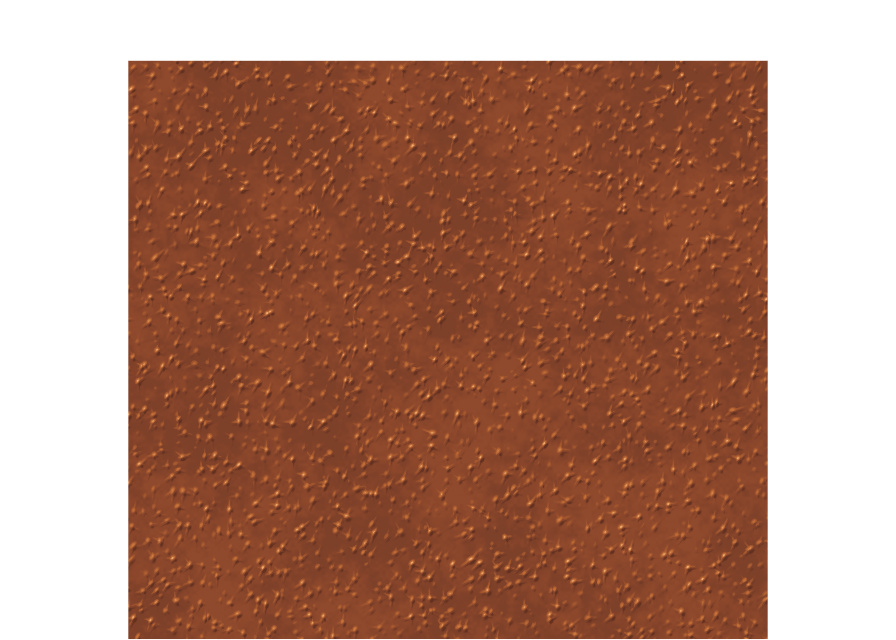
Reproduce this texture procedurally as a Shadertoy shader.

```glsl
// Draws a panel of brown pebbled leather with small lit peaks and creases on white.

// Panel, in units of the canvas height, measured from the canvas centre
const float PANEL_HALF_WIDTH = 0.4995;
const float PANEL_TOP = 0.405;
const float PANEL_BOTTOM = -0.4985;

// Relief
const float CELLS = 48.0;         // peaks per canvas height
const float LEAN = 1.05;          // direction of the grain, radians
const vec2 STRETCH = vec2(0.86, 1.14);
const float PEAK_RADIUS = 0.20;   // in cells
const float RIDGE_RADIUS = 0.11;
const float RIDGE_LENGTH = 0.85;
const vec2 LIGHT = vec2(-0.50, 0.86);
const float LIGHT_STEP = 0.0022;
const float LIGHT_GAIN = 0.95;
const float CREST_GAIN = 0.42;

// Colours
const vec3 PAPER = vec3(1.0);
const vec3 SHADOW = vec3(0.37, 0.18, 0.12);
const vec3 UMBER = vec3(0.49, 0.25, 0.16);
const vec3 RUSSET = vec3(0.56, 0.285, 0.172);
const vec3 COPPER = vec3(0.63, 0.335, 0.18);
const vec3 AMBER = vec3(0.75, 0.42, 0.21);
const vec3 GLINT = vec3(0.93, 0.68, 0.45);

float hash(vec2 p) {
    return fract(sin(dot(p, vec2(127.1, 311.7))) * 43758.5453);
}

float noise(vec2 p) {
    vec2 i = floor(p), f = fract(p);
    f = f * f * (3.0 - 2.0 * f);
    return mix(mix(hash(i), hash(i + vec2(1, 0)), f.x),
               mix(hash(i + vec2(0, 1)), hash(i + vec2(1, 1)), f.x), f.y);
}

// A ridge that fades from its root at the origin to its far end
float ridge(vec2 p, vec2 end) {
    float t = clamp(dot(p, end) / dot(end, end), 0.0, 1.0);
    float d = length(p - end * t) / RIDGE_RADIUS;
    return exp(-d * d) * (1.0 - t);
}

// Height of the leather: scattered peaks, each with two ridges
float relief(vec2 p) {
    float c = cos(LEAN), s = sin(LEAN);
    vec2 q = vec2(c * p.x + s * p.y, c * p.y - s * p.x) * STRETCH * CELLS;
    q += 0.7 * vec2(noise(q * 0.45), noise(q * 0.45 + 31.0));
    vec2 cell = floor(q);
    float height = 0.0;
    for (int y = -1; y <= 1; y++) {
        for (int x = -1; x <= 1; x++) {
            vec2 id = cell + vec2(x, y);
            vec2 d = q - id - vec2(hash(id), hash(id + 17.3));
            float size = mix(0.25, 1.0, hash(id + 41.7));
            float turn = 6.2832 * hash(id + 73.1);
            float spread = turn + mix(1.2, 2.6, hash(id + 59.9));
            float peak = exp(-dot(d, d) / (PEAK_RADIUS * PEAK_RADIUS));
            float legs = max(ridge(d, RIDGE_LENGTH * vec2(cos(turn), sin(turn))),
                             ridge(d, RIDGE_LENGTH * vec2(cos(spread), sin(spread))));
            height = max(height, size * max(peak, 0.6 * legs));
        }
    }
    return height + 0.10 * noise(q * 2.3);
}

vec3 leather(vec2 p) {
    // Light falls along one direction across the slopes
    vec2 offset = LIGHT * LIGHT_STEP;
    float slope = relief(p - offset) - relief(p + offset);
    float crest = max(relief(p) - 0.12, 0.0);
    float tone = LIGHT_GAIN * slope + CREST_GAIN * crest;

    // Soft mottling of the flat hide
    float mottle = 0.45 * noise(p * 11.0) + 0.35 * noise(p * 60.0 + 9.0)
                 + 0.20 * noise(p * 190.0 + 5.0);
    vec3 col = mix(UMBER, RUSSET, smoothstep(0.25, 0.75, mottle + 0.4 * tone));

    // Shaded sides, lit sides and bright tips
    col = mix(col, SHADOW, 0.85 * smoothstep(0.06, 0.45, -tone));
    col = mix(col, COPPER, smoothstep(0.08, 0.27, tone));
    col = mix(col, AMBER, smoothstep(0.27, 0.55, tone));
    return mix(col, GLINT, smoothstep(0.60, 1.0, tone));
}

void mainImage(out vec4 fragColor, in vec2 fragCoord) {
    vec2 p = (fragCoord - 0.5 * iResolution.xy) / iResolution.y;
    float edge = max(abs(p.x) - PANEL_HALF_WIDTH,
                     max(p.y - PANEL_TOP, PANEL_BOTTOM - p.y));
    float cover = clamp(0.5 - edge * iResolution.y, 0.0, 1.0);
    fragColor = vec4(mix(PAPER, leather(p), cover), 1.0);
}
```
